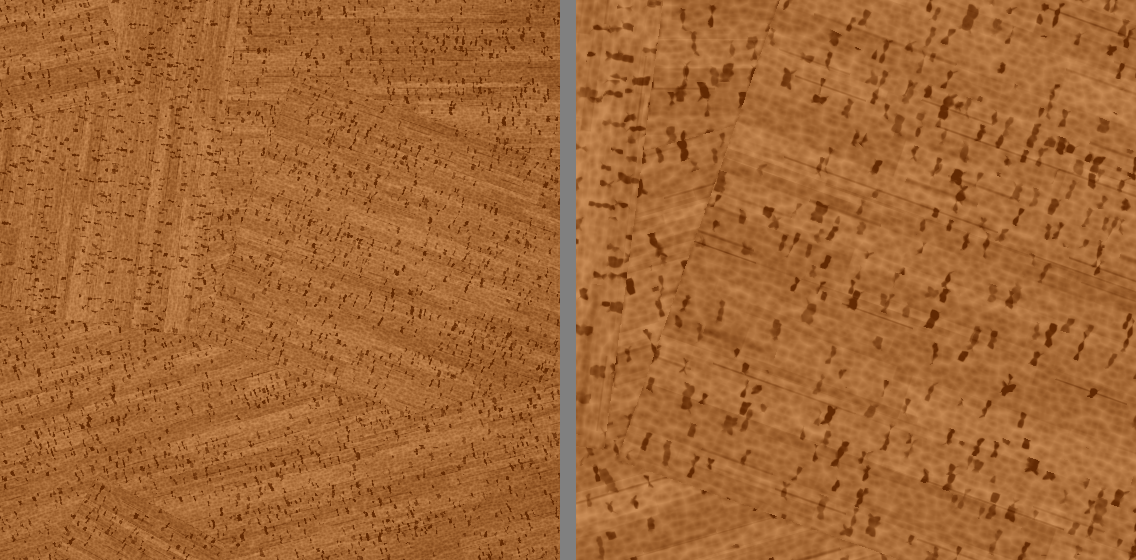
Left, the full canvas; right, a detail of the centre.
Write a WebGL 2 fragment shader that draws this texture.

```glsl
#version 300 es
precision highp float;
// Cork veneer: overlapping sheets of striped strips with short dark pores across the grain.

uniform vec2 u_resolution;
out vec4 fragColor;

const int SHEETS = 6;
// Centre and grain angle of each sheet, from bottom to top
const vec3 POSE[SHEETS] = vec3[](
  vec3(0.15, 0.20, 0.28), vec3(0.82, 0.50, -0.34), vec3(0.80, 0.07, 0.25),
  vec3(0.194, 0.823, 1.44), vec3(0.03, 0.94, 0.20), vec3(0.25, 0.02, -0.50));
// Half length and half width of each sheet
const vec2 HALF_SIZE[SHEETS] = vec2[](
  vec2(0.60, 0.30), vec2(0.40, 0.255), vec2(0.50, 0.20),
  vec2(0.40, 0.21), vec2(0.17, 0.15), vec2(0.13, 0.08));

float hash(vec2 p) {
  vec3 q = fract(p.xyx * 0.1031);
  q += dot(q, q.yzx + 33.33);
  return fract((q.x + q.y) * q.z);
}

vec2 hash2(vec2 p) {
  return vec2(hash(p), hash(p + 57.3));
}

vec2 rotate(vec2 p, float angle) {
  float c = cos(angle), s = sin(angle);
  return vec2(c * p.x + s * p.y, c * p.y - s * p.x);
}

float boxDistance(vec2 p, vec2 halfSize) {
  vec2 d = abs(p) - halfSize;
  return max(d.x, d.y);
}

// Distance to the nearest scattered point
float cellular(vec2 p) {
  vec2 id = floor(p), f = fract(p);
  float nearest = 2.0;
  for (int y = -1; y <= 1; y++)
    for (int x = -1; x <= 1; x++) {
      vec2 o = vec2(x, y);
      nearest = min(nearest, length(o + hash2(id + o) - f));
    }
  return nearest;
}

// Slow variation from layered sines
float drift(vec2 p) {
  return (sin(p.x + 1.7 * sin(p.y)) + sin(1.9 * p.y + 1.3 * sin(0.8 * p.x))) * 0.5;
}

float stripTone(float x, float row, float soft, float seed) {
  x += 9.0 * hash(vec2(row, seed));
  float id = floor(x);
  float end = smoothstep(1.0 - soft, 1.0, fract(x));
  return mix(hash(vec2(id, row + seed)), hash(vec2(id + 1.0, row + seed)), end);
}

// Random tone per strip, softened along the joints
float strips(vec2 p, vec2 size, float blur, float seed) {
  vec2 q = p / size, soft = blur / size;
  float row = floor(q.y);
  float side = smoothstep(1.0 - soft.y, 1.0, fract(q.y));
  return mix(stripTone(q.x, row, soft.x, seed),
             stripTone(q.x, row + 1.0, soft.x, seed), side);
}

// Broken dark hairlines along the strip joints
float joints(vec2 p, vec2 size, float blur, float seed) {
  float y = p.y / size.y + 0.5;
  float line = smoothstep(1.3 * blur, 0.0, abs(fract(y) - 0.5) * size.y);
  float piece = hash(vec2(floor(p.x / size.x + 5.0 * hash(vec2(floor(y), seed))), floor(y) + seed));
  return line * smoothstep(0.72, 0.95, piece);
}

// Short upright bars across the grain, one per cell at most
float pores(vec2 p, vec2 cell, float density, float ragged, float blur, float seed) {
  vec2 q = p / cell;
  q.x += 7.0 * hash(vec2(floor(q.y), seed));
  vec2 id = floor(q) + seed;
  vec2 jitter = hash2(id + 11.0) - 0.5;
  vec2 shape = hash2(id + 23.0);
  vec2 halfSize = vec2(mix(0.0006, 0.0030, pow(shape.x, 4.0)),
                       cell.y * mix(0.14, 0.42, shape.y));
  vec2 local = (fract(q) - 0.5) * cell;
  local -= jitter * (cell - 2.0 * halfSize) * vec2(0.7, 1.0);
  local.x += local.y * jitter.y * 0.35;
  float bar = smoothstep(blur, -0.6 * blur, boxDistance(local, halfSize) + 0.0014 * ragged);
  return bar * step(hash(id + 41.0), density) * mix(0.4, 1.0, hash(id + 67.0));
}

vec3 corkColor(float tone) {
  vec3 dark = vec3(0.39, 0.165, 0.01);
  vec3 middle = vec3(0.62, 0.38, 0.18);
  vec3 light = vec3(0.75, 0.51, 0.30);
  return tone < 0.62 ? mix(dark, middle, clamp((tone - 0.39) / 0.23, 0.0, 1.0))
                     : mix(middle, light, min((tone - 0.62) / 0.13, 1.3));
}

void main() {
  vec2 uv = gl_FragCoord.xy / u_resolution.y;
  float blur = max(0.0011, 0.55 / u_resolution.y);

  // Topmost sheet gives the grain frame; its rim leaves a faint seam
  vec2 p = uv;
  float seed = 3.0, seam = 0.0;
  for (int i = 0; i < SHEETS; i++) {
    vec2 local = rotate(uv - POSE[i].xy, POSE[i].z);
    float d = boxDistance(local, HALF_SIZE[i]);
    float rim = smoothstep(2.0 * blur, 0.0, abs(d));
    seam = d < 0.0 ? rim : max(seam, rim);
    if (d < 0.0) { p = local; seed = 20.0 + 17.0 * float(i); }
  }

  // Strips of uneven width
  vec2 warped = p + vec2(0.0, 0.004 * sin(p.y * 95.0 + seed) + 0.002 * sin(p.y * 213.0));
  float broad = strips(warped, vec2(0.31, 0.019), blur, seed);
  float narrow = strips(warped, vec2(0.11, 0.0075), blur, seed + 5.0);
  float tone = 0.664 + 0.075 * (broad - 0.5) + 0.060 * (narrow - 0.5);
  tone -= 0.05 * smoothstep(0.90, 0.97, broad * 0.3 + 0.7 * (1.0 - narrow));
  tone -= 0.10 * joints(warped, vec2(0.045, 0.0095), blur, seed);

  // Fine grain and specks
  float speck = cellular(p * 190.0 + seed) - 0.48;
  tone += 0.095 * (cellular(p * vec2(75.0, 250.0) + seed) - 0.48);
  tone += 0.115 * speck;

  // Pores gather in loose bands
  float crowd = drift(p * vec2(13.0, 34.0) + seed);
  float ragged = 2.0 * speck;
  float marks = pores(p, vec2(0.019, 0.0180), 0.46 + 0.28 * crowd, ragged, blur, seed);
  marks = max(marks, pores(p + 0.007, vec2(0.013, 0.0125), 0.26 + 0.26 * crowd, ragged, blur, seed + 9.0));
  tone -= 0.29 * marks + 0.07 * seam * hash(floor(p * 90.0));

  // Light falls off from the left centre
  vec2 away = uv - vec2(0.36, 0.56);
  tone += 0.022 - 0.10 * dot(away, away);

  fragColor = vec4(corkColor(tone), 1.0);
}
```
